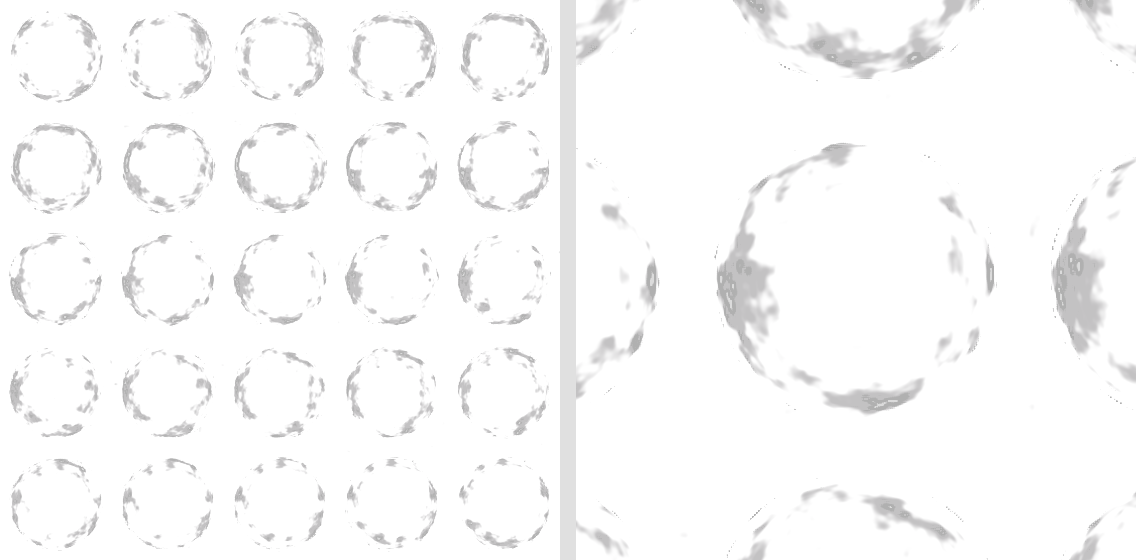
Left: the whole. Right: its middle third, enlarged.
Reproduce this pattern procedurally as a WebGL 2 fragment shader.

```glsl
#version 300 es
precision highp float;
// A five by five sheet of broken, smoky grey rings on white.
// Each ring is the rim of a sphere covered in fractal noise; the noise
// drifts a little from cell to cell, like the frames of an animation.

#define GRID 5.0            // repeats across and down
#define RADIUS 0.425        // sphere radius, in cells
#define NOISE_SCALE 4.4     // patches per sphere radius
#define DRIFT 0.38          // noise shift between neighbouring frames
#define RIM_BIAS 0.36       // how strongly patches keep to the rim
#define PATCH_START 0.47    // field level where patches fade in
#define PATCH_FULL 0.64     // field level of full grey
#define HOLLOW_LEVEL 0.75   // field level of the outlined light cores
#define LINE_WIDTH 0.0028   // outline width, in canvas units

uniform vec2 u_resolution;
out vec4 fragColor;

const vec3 PAPER = vec3(1.0);
const vec3 SMOKE = vec3(0.765, 0.76, 0.765);
const vec3 HOLLOW = vec3(0.86);
const vec3 OUTLINE = vec3(0.69);

float hash(vec3 p) {
    p = fract(p * vec3(0.1031, 0.1030, 0.0973));
    p += dot(p, p.yzx + 33.33);
    return fract((p.x + p.y) * p.z);
}

float valueNoise(vec3 p) {
    vec3 i = floor(p);
    vec3 f = fract(p);
    f = f * f * (3.0 - 2.0 * f);
    vec2 e = vec2(0.0, 1.0);
    vec4 back = vec4(hash(i), hash(i + e.yxx), hash(i + e.xyx), hash(i + e.yyx));
    vec4 front = vec4(hash(i + e.xxy), hash(i + e.yxy), hash(i + e.xyy), hash(i + e.yyy));
    vec4 layer = mix(back, front, f.z);
    vec2 row = mix(layer.xz, layer.yw, f.x);
    return mix(row.x, row.y, f.y);
}

float fbm(vec3 p) {
    float sum = 0.0;
    float weight = 0.57;
    for (int octave = 0; octave < 3; octave++) {
        sum += weight * valueNoise(p);
        p = p.yzx * 2.03 + 17.3;
        weight *= 0.5;
    }
    return sum;
}

// Noise on the front of the sphere, held to a band along its rim
float smokeField(vec2 local, float frame) {
    float r = length(local);
    float depth = sqrt(max(RADIUS * RADIUS - r * r, 0.0));
    vec3 surface = vec3(local, depth) / RADIUS;
    vec3 shift = vec3(0.35, -0.45, 0.82) * DRIFT * frame + 40.0;
    float band = smoothstep(0.16, 0.37, r) * (1.0 - smoothstep(0.395, RADIUS, r));
    return fbm(surface * NOISE_SCALE + shift) + RIM_BIAS * (band - 1.0);
}

void main() {
    float side = min(u_resolution.x, u_resolution.y);
    vec2 uv = gl_FragCoord.xy / u_resolution;

    // Cells count as frames from the top left, row by row
    vec2 cell = floor(uv * GRID);
    vec2 local = fract(uv * GRID) - 0.5;
    float frame = cell.x + GRID * (GRID - 1.0 - cell.y);
    float field = smokeField(local, frame);

    // Soft grey patches
    vec3 color = mix(PAPER, SMOKE, smoothstep(PATCH_START, PATCH_FULL, field));

    // Light cores with a thin outline of even width
    float slope = max(length(vec2(dFdx(field), dFdy(field))) * side, 0.001);
    float edge = (field - HOLLOW_LEVEL) / slope;
    float soft = 1.0 / side;
    float halfWidth = 0.5 * LINE_WIDTH;
    color = mix(color, HOLLOW, smoothstep(-soft, soft, edge));
    float line = 1.0 - smoothstep(halfWidth - soft, halfWidth + soft, abs(edge));
    color = mix(color, OUTLINE, line);

    fragColor = vec4(color, 1.0);
}
```
